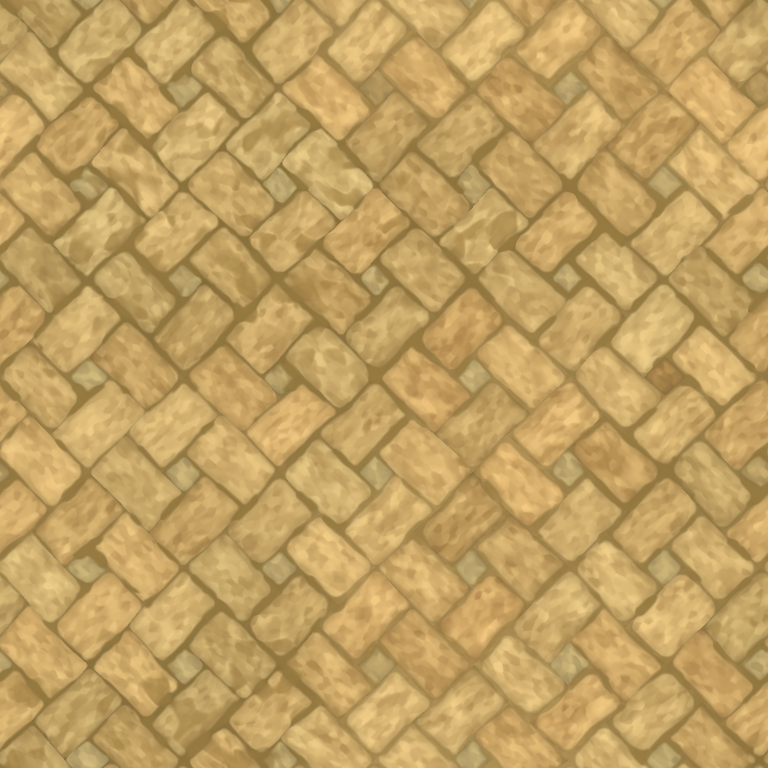
Reproduce this texture procedurally as a three.js fragment shader.

```glsl
// Weathered sandstone paving: diagonal pinwheels of four bricks around a small square stone.
varying vec2 vUv;

const float BLOCKS = 4.0;        // pinwheel blocks per canvas edge, along each diagonal
const float CORE = 0.11;         // half side of the central stone, in blocks
const float TAU = 6.2831853;

const vec3 SHADE = vec3(0.64, 0.51, 0.29);
const vec3 PALE = vec3(0.94, 0.81, 0.54);
const vec3 GROUT = vec3(0.54, 0.44, 0.23);
const vec3 STAIN = vec3(0.55, 0.42, 0.20);
const vec3 ORANGE_TINT = vec3(1.02, 0.97, 0.93);
const vec3 KHAKI_TINT = vec3(0.98, 1.01, 1.02);
const vec3 GREY_STONE = vec3(0.75, 0.67, 0.45);
const vec3 BROWN_STONE = vec3(0.62, 0.47, 0.25);

struct Stone {
  vec2 local;      // position from the stone centre, x along the long side
  vec2 halfSize;
  float slot;      // 0 to 3 for bricks, 4 for the central stone
};

float hash(vec2 p) {
  return fract(sin(dot(p, vec2(127.1, 311.7))) * 43758.5);
}

vec2 hash2(vec2 p) {
  return vec2(hash(p + 17.3), hash(p + 59.7));
}

// Cellular noise: soft-edged patches of random value, repeating after "period" cells
float patches(vec2 p, float period, float sharpness) {
  vec2 cell = floor(p);
  vec2 f = p - cell;
  float sum = 0.0;
  float total = 0.0;
  for (int j = -1; j <= 1; j++) {
    for (int i = -1; i <= 1; i++) {
      vec2 o = vec2(float(i), float(j));
      vec2 id = mod(cell + o, period);
      vec2 d = o + hash2(id) - f;
      float w = exp(-sharpness * dot(d, d));
      sum += w * hash(id + 3.1);
      total += w;
    }
  }
  return sum / total;
}

// Layered sines that bend the joints slightly
vec2 wobble(vec2 uv) {
  vec2 a = sin(TAU * (uv.yx * vec2(5.0, 7.0) + vec2(0.1, 0.6)));
  vec2 b = sin(TAU * (uv * vec2(13.0, 11.0) + uv.yx * 4.0));
  return 0.009 * a + 0.006 * b;
}

float roundedBox(vec2 p, vec2 halfSize, float radius) {
  vec2 d = abs(p) - halfSize + radius;
  return length(max(d, 0.0)) + min(max(d.x, d.y), 0.0) - radius;
}

vec2 rotate(vec2 p, float angle) {
  float c = cos(angle);
  float s = sin(angle);
  return vec2(c * p.x - s * p.y, s * p.x + c * p.y);
}

// Finds the stone under p, measured from the block centre
Stone stoneAt(vec2 p) {
  Stone stone = Stone(p, vec2(CORE), 4.0);
  vec2 centre = 0.5 * vec2(0.5 - CORE, 0.5 + CORE);
  for (int k = 0; k < 4; k++) {
    if (p.x > -CORE && p.y > CORE) {
      stone = Stone(p - centre, centre.yx, float(k));
    }
    p = vec2(-p.y, p.x);
  }
  return stone;
}

void main() {
  // Diagonal block grid, with ids that wrap at the canvas edges
  vec2 q = BLOCKS * vec2(vUv.x - vUv.y, vUv.x + vUv.y) + vec2(0.08, 0.0) + wobble(vUv);
  vec2 block = floor(q);
  vec2 blockId = mod(vec2(block.x + block.y, block.y - block.x), 2.0 * BLOCKS);
  Stone stone = stoneAt(q - block - 0.5);
  vec2 id = blockId + stone.slot * vec2(11.0, 23.0);
  float isCore = step(3.5, stone.slot);
  float pick = hash(id + 5.2);

  // Surface grain, stretched along each stone
  float broad = patches(vUv * 5.0, 5.0, 4.0);
  float mottle = patches(vUv * 36.0, 36.0, 9.0);
  vec2 grainPos = stone.local + 3.0 * hash2(id);
  float streak = patches(grainPos * vec2(7.0, 13.0), 64.0, 8.0);
  float fine = patches(grainPos * vec2(16.0, 24.0), 128.0, 8.0);

  // Worn outline with uneven size, tilt and chipped edges
  vec2 inset = 0.008 + 0.022 * hash2(id + 8.4);
  float radius = mix(0.025, 0.075, hash(id + 2.6)) * (1.0 - 0.5 * isCore);
  vec2 tilted = rotate(stone.local, 0.07 * (hash(id + 9.9) - 0.5));
  float edge = roundedBox(tilted, stone.halfSize - inset, radius);
  edge += 0.035 * (mottle - 0.5) + 0.012 * (fine - 0.5);

  // Stone colour
  float tone = 0.59 + 0.30 * (pick - 0.5) + 0.42 * (streak - 0.5);
  tone += 0.42 * (fine - 0.5) + 0.25 * (mottle - 0.5);
  vec3 color = mix(SHADE, PALE, clamp(tone, 0.0, 1.0));
  color *= mix(ORANGE_TINT, KHAKI_TINT, 0.6 * hash(id + 4.7) + 0.4 * broad);
  vec3 coreColor = mix(GREY_STONE, BROWN_STONE, smoothstep(0.65, 0.95, pick));
  color = mix(color, coreColor * (0.9 + 0.2 * fine), 0.8 * isCore);

  // Stains, gathered towards the middle
  vec2 fromMiddle = vUv - vec2(0.52, 0.53);
  float soil = broad + 0.22 * exp(-9.0 * dot(fromMiddle, fromMiddle));
  float stain = smoothstep(0.45, 0.85, soil) * smoothstep(0.5, 0.85, 0.6 * mottle + 0.4 * streak);
  color = mix(color, STAIN, 0.6 * stain);

  // Joints, faint in clean areas and darker in soiled ones
  float jointStrength = mix(0.5, 0.95, smoothstep(0.25, 0.7, 0.6 * soil + 0.4 * mottle));
  color *= 1.0 - 0.07 * smoothstep(-0.06, 0.0, edge);
  color = mix(color, GROUT * (0.92 + 0.16 * mottle), jointStrength * smoothstep(-0.012, 0.014, edge));

  gl_FragColor = vec4(color, 1.0);
}
```
